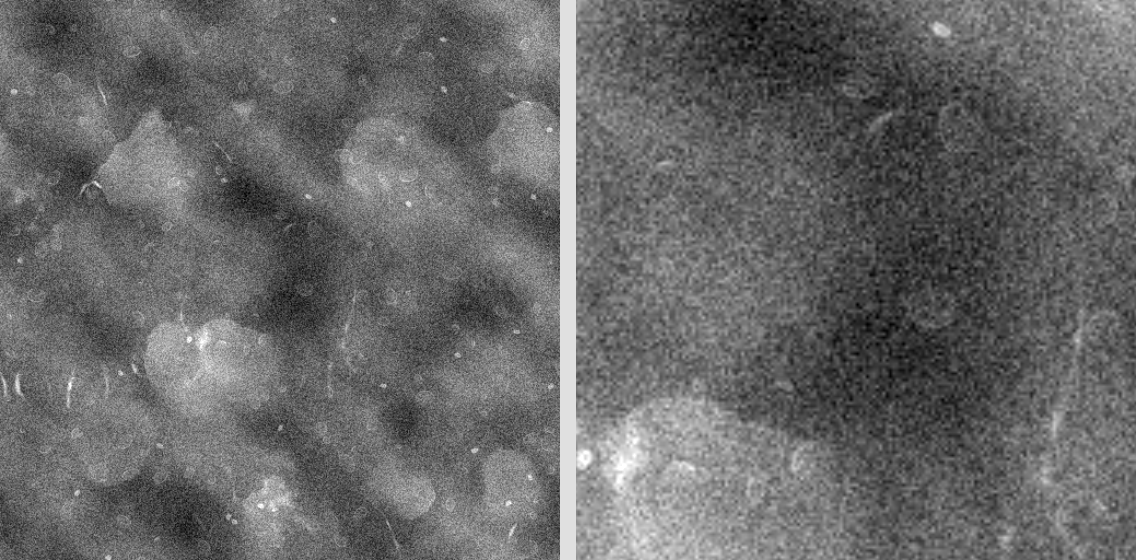
Left, the full canvas; right, a detail of the centre.
Give the GLSL for this texture, as a Shadertoy shader.

```glsl
// Grainy grey electron micrograph of a lumpy film: cloudy relief, half-sharp
// plates, small ringed vesicles, broken bright creases and fine sensor grain.
// All layers use wrapping lattices, so the square tiles in both directions.

#define BASE_TONE 0.388
#define STREAK_CONTRAST 0.17
#define CLOUD_CONTRAST 0.15
#define PLATE_CELLS 5.0
#define PLATE_LIGHT 0.15
#define VESICLE_CELLS 22.0
#define VESICLE_SHARE 0.42
#define VESICLE_LIGHT 0.13
#define CREASE_LIGHT 0.42
#define CRUST_LIGHT 0.24
#define GRAIN_CELLS 512.0
#define GRAIN_CONTRAST 0.17

const float TAU = 6.28319;

// Three random values in 0..1 for a lattice cell that wraps at the period
vec3 hash(vec2 cell, vec2 period, float seed) {
    uvec3 v = uvec3(floor(mod(cell + 0.5, period)), seed);
    v = v * 1664525u + 1013904223u;
    v.x += v.y * v.z; v.y += v.z * v.x; v.z += v.x * v.y;
    v ^= v >> 16u;
    v.x += v.y * v.z; v.y += v.z * v.x; v.z += v.x * v.y;
    return vec3(v >> 16u) / 65535.0;
}

float corner(vec2 cell, vec2 offset, vec2 period, float seed) {
    float angle = TAU * hash(cell, period, seed).x;
    return dot(vec2(cos(angle), sin(angle)), offset);
}

// Wrapping gradient noise, about -0.7..0.7
float noise(vec2 uv, vec2 period, float seed) {
    vec2 p = uv * period, i = floor(p), f = p - i;
    vec2 u = f * f * f * (f * (f * 6.0 - 15.0) + 10.0);
    vec2 e = vec2(1.0, 0.0);
    return mix(mix(corner(i, f, period, seed),
                   corner(i + e, f - e, period, seed), u.x),
               mix(corner(i + e.yx, f - e.yx, period, seed),
                   corner(i + 1.0, f - 1.0, period, seed), u.x), u.y);
}

float fbm(vec2 uv, vec2 period, float seed) {
    float sum = 0.0, gain = 1.0;
    for (int k = 0; k < 5; k++) {
        sum += gain * noise(uv, period, seed + float(k));
        period *= 2.0;
        gain *= 0.5;
    }
    return sum;
}

// Lumps and hollows: one side has a crisp edge, the other fades out
float plates(vec2 uv) {
    vec2 p = uv * PLATE_CELLS, home = floor(p);
    float light = 0.0;
    for (int y = -1; y <= 1; y++)
    for (int x = -1; x <= 1; x++) {
        vec2 cell = home + vec2(x, y);
        vec3 place = hash(cell, vec2(PLATE_CELLS), 40.0);
        vec3 kind = hash(cell, vec2(PLATE_CELLS), 41.0);
        vec2 d = p - cell - 0.15 - 0.7 * place.xy;
        vec2 facing = vec2(cos(TAU * kind.x), sin(TAU * kind.x));
        d += facing.yx * dot(d, facing) * 0.25;
        float radius = mix(0.22, 0.52, place.z);
        float dist = length(d) / radius;
        float side = dot(d, facing) / (radius * max(dist, 0.01));
        float hollow = step(kind.y, 0.28);
        float fade = mix(0.9, 0.07, smoothstep(-0.3, 0.8, side) * (1.0 - hollow) * step(0.4, kind.z));
        float body = 1.0 - smoothstep(1.0 - fade, 1.0 + 0.3 * fade, dist);
        float rim = smoothstep(0.05, 0.0, abs(dist - 0.95)) * smoothstep(0.5, 1.0, side);
        light += mix(body * mix(0.6, 1.15, kind.z) + 0.3 * rim * step(0.6, kind.z), -0.8 * body, hollow);
    }
    return light;
}

// Small discs with a lit arc; a few are solid bright specks
float vesicles(vec2 uv) {
    vec2 p = uv * VESICLE_CELLS, home = floor(p);
    float light = 0.0;
    for (int y = -1; y <= 1; y++)
    for (int x = -1; x <= 1; x++) {
        vec2 cell = home + vec2(x, y);
        vec3 place = hash(cell, vec2(VESICLE_CELLS), 50.0);
        vec3 kind = hash(cell, vec2(VESICLE_CELLS), 51.0);
        vec2 d = p - cell - place.xy;
        vec2 facing = vec2(cos(TAU * kind.x), sin(TAU * kind.x));
        d += facing * dot(d, facing) * 0.45;
        float speck = step(0.88, kind.y);
        float radius = mix(mix(0.09, 0.38, place.z * place.z), 0.13, speck);
        float dist = length(d);
        float disc = smoothstep(radius + 0.05, radius - 0.05, dist);
        float arc = smoothstep(0.07, 0.0, abs(dist - radius)) * (0.6 + 0.4 * dot(d, facing) / max(dist, 0.01));
        float glow = mix(0.45 * disc + arc, 2.3 * disc, speck);
        light += glow * step(kind.z, VESICLE_SHARE);
    }
    return light;
}

// Thin bright lines along noise contours, kept only in scattered patches
float creases(vec2 uv) {
    float line = smoothstep(0.045, 0.0, abs(noise(uv, vec2(11.0, 6.0), 60.0)));
    float patchMask = smoothstep(0.2, 0.5, noise(uv, vec2(9.0, 8.0), 61.0));
    float breaks = smoothstep(-0.15, 0.35, noise(uv, vec2(37.0), 62.0));
    return line * patchMask * (0.3 + breaks);
}

float crust(vec2 uv) {
    float area = smoothstep(0.15, 0.5, noise(uv, vec2(7.0), 70.0));
    return area * smoothstep(0.05, 0.65, fbm(uv, vec2(24.0), 71.0));
}

// Smoothly interpolated grain with a bell-shaped spread
float grain(vec2 uv) {
    vec2 p = uv * GRAIN_CELLS - 0.5, i = floor(p), f = p - i;
    vec2 n = vec2(GRAIN_CELLS), e = vec2(1.0, 0.0);
    vec3 h = mix(mix(hash(i, n, 80.0), hash(i + e, n, 80.0), f.x),
                 mix(hash(i + e.yx, n, 80.0), hash(i + 1.0, n, 80.0), f.x), f.y);
    return dot(h, vec3(1.0)) - 1.5;
}

void mainImage(out vec4 fragColor, in vec2 fragCoord) {
    vec2 uv = fragCoord / iResolution.xy;
    vec2 warp = vec2(fbm(uv, vec2(6.0), 10.0), fbm(uv, vec2(6.0), 20.0));
    vec2 bent = uv + 0.045 * warp;
    vec2 sheared = vec2(bent.x + bent.y, bent.y);

    // Broad relief
    float tone = BASE_TONE;
    tone += STREAK_CONTRAST * fbm(sheared, vec2(5.0, 3.0), 1.0);
    tone += CLOUD_CONTRAST * fbm(uv, vec2(7.0), 30.0);
    tone += PLATE_LIGHT * plates(bent);

    // Small bright detail
    tone += VESICLE_LIGHT * vesicles(uv + 0.008 * warp);
    tone += CREASE_LIGHT * creases(uv + 0.02 * warp);
    tone += CRUST_LIGHT * crust(uv);

    tone += GRAIN_CONTRAST * grain(uv);
    fragColor = vec4(vec3(clamp(tone, 0.0, 1.0)), 1.0);
}
```
